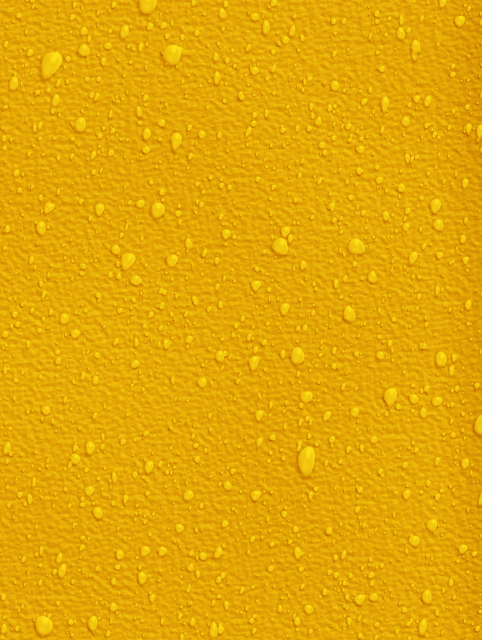
This texture is drawn by a Shadertoy shader. Its source:

```glsl
#define SHADE_COLOR vec3(0.78, 0.49, 0.01)
#define PAINT_COLOR vec3(0.89, 0.65, 0.02)
#define GLINT_COLOR vec3(0.97, 0.83, 0.07)
#define LIGHT_DIR vec2(0.55, 0.83)
#define GRAIN_SCALE vec2(105.0, 135.0)
#define GRAIN_GAIN 0.75
#define DROP_DENSITY 0.52
#define SHADOW_DEPTH 0.95

vec2 hash2(vec2 p) {
    vec3 q = fract(p.xyx * vec3(0.1031, 0.1030, 0.0973));
    q += dot(q, q.yzx + 33.33);
    return fract((q.xx + q.yz) * q.zy);
}

vec2 gradientAt(vec2 cell) {
    float angle = 6.2832 * hash2(cell + 71.0).x;
    return vec2(cos(angle), sin(angle));
}

float gradientNoise(vec2 p) {
    vec2 i = floor(p), f = fract(p);
    vec2 u = f * f * f * (f * (f * 6.0 - 15.0) + 10.0);
    vec2 e = vec2(1.0, 0.0);
    float a = dot(gradientAt(i), f);
    float b = dot(gradientAt(i + e), f - e);
    float c = dot(gradientAt(i + e.yx), f - e.yx);
    float d = dot(gradientAt(i + 1.0), f - 1.0);
    return mix(mix(a, b, u.x), mix(c, d, u.x), u.y);
}

// Height of the rough painted wall
float wallHeight(vec2 p) {
    return gradientNoise(p * GRAIN_SCALE)
         + 0.4 * gradientNoise(p * GRAIN_SCALE * 1.9 + 17.0)
         + 0.5 * gradientNoise(p * GRAIN_SCALE * 0.45 + 5.0);
}

// Teardrop coordinates: length 1 lies on the outline
vec2 dropSpace(vec2 p, vec2 size, float tilt, float taper, float phase) {
    float c = cos(tilt), s = sin(tilt);
    vec2 q = vec2(c * p.x - s * p.y, s * p.x + c * p.y) / size;
    q.x /= 1.0 + taper * clamp(q.y, -1.2, 1.2);
    float angle = atan(q.y, q.x + 0.0001);
    return q * (1.0 + 0.07 * sin(2.0 * angle + phase) + 0.05 * sin(3.0 * angle - phase));
}

// Scatters one size class of drops over the tone
float addDrops(float tone, vec2 p, float cellSize, float radius, float density, float seed) {
    float soft = 0.9 / iResolution.y;
    vec2 home = floor(p / cellSize);
    for (int y = -1; y <= 1; y++)
    for (int x = -1; x <= 1; x++) {
        vec2 cell = home + vec2(x, y);
        vec2 jitter = hash2(cell + seed);
        vec2 pick = hash2(cell + seed + 37.0);
        vec2 form = hash2(cell + seed + 59.0);
        if (pick.x > density) continue;

        float width = radius * mix(0.6, 1.25, pick.y * pick.y);
        float stretch = mix(1.0, 2.1, form.x * form.x);
        vec2 size = width * vec2(1.0, stretch) / sqrt(mix(1.0, stretch, 0.5));
        float tilt = (form.y - 0.3) * 0.55;
        float taper = (jitter.x - 0.4) * 0.5;
        float phase = 6.2832 * jitter.y;
        vec2 offset = p - (cell + 0.1 + 0.8 * jitter) * cellSize;
        vec2 shadowOffset = offset + LIGHT_DIR * (0.2 * width + 0.0007);

        vec2 q = dropSpace(offset, size, tilt, taper, phase);
        vec2 shadowQ = dropSpace(shadowOffset, size, tilt, taper, phase);
        float edge = (length(q) - 1.0) * size.x;
        float shadowEdge = (length(shadowQ) - 1.0) * size.x;
        float body = 1.0 - smoothstep(-soft, soft, edge);
        float shadow = 1.0 - smoothstep(-0.2 * width, 0.3 * width + soft, shadowEdge);

        // Clear body, lit flank, dark lower rim and a small glint
        float facing = dot(q, LIGHT_DIR);
        float rim = smoothstep(0.6, 1.0, length(q));
        float shine = 0.62 + 0.22 * facing + rim * 0.55 * facing;
        shine += 0.5 * (1.0 - smoothstep(0.1, 0.5, length(q - vec2(0.1, 0.5))));
        shine += 0.25 * (1.0 - smoothstep(0.2, 0.6, length(q + vec2(0.2, 0.45))));
        tone -= SHADOW_DEPTH * shadow * (1.0 - body);
        tone = mix(tone, shine, body);
    }
    return tone;
}

void mainImage(out vec4 fragColor, in vec2 fragCoord) {
    vec2 p = fragCoord / iResolution.y;
    vec2 uv = fragCoord / iResolution.xy;

    // Side light on the wall relief, with broad uneven paint
    vec2 relief = LIGHT_DIR * 0.002;
    float slope = wallHeight(p - relief) - wallHeight(p + relief);
    float broad = gradientNoise(p * 3.5 + 9.0);
    float tone = 0.03 + GRAIN_GAIN * slope + 0.16 * broad;
    tone -= 0.3 * smoothstep(0.9, 1.0, uv.x);

    // Fine spray first, large drops last
    float cluster = 1.0 + 0.7 * gradientNoise(p * 7.0 + 3.0);
    tone = addDrops(tone, p, 0.0135, 0.0019, 0.5 * DROP_DENSITY * cluster, 11.0);
    tone = addDrops(tone, p, 0.0240, 0.0035, 0.9 * DROP_DENSITY, 83.0);
    tone = addDrops(tone, p, 0.0410, 0.0064, DROP_DENSITY, 151.0);
    tone = addDrops(tone, p, 0.1050, 0.0125, 0.7 * DROP_DENSITY, 229.0);

    // Tone to paint colour
    tone = clamp(tone, -1.5, 1.3);
    vec3 color = tone < 0.0 ? mix(PAINT_COLOR, SHADE_COLOR, -tone)
                            : mix(PAINT_COLOR, GLINT_COLOR, tone);
    fragColor = vec4(clamp(color, 0.0, 1.0), 1.0);
}
```
